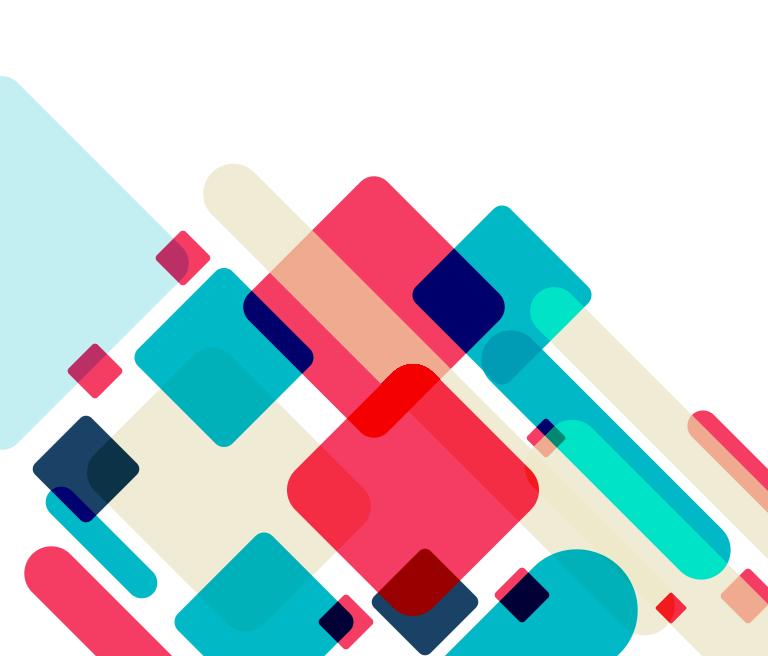
A Shadertoy shader for this background:

```glsl
#define SPAN 768.0                    // layout units across the canvas
#define PAPER vec3(1.0)
#define TEAL vec3(0.0, 0.72, 0.775)
#define PINK vec3(0.96, 0.24, 0.39)
#define CREAM vec3(0.94, 0.92, 0.83)
#define SLATE vec3(0.10, 0.26, 0.40)
#define TINT 0.235                    // opacity of the pale tile
#define TILE 66.8                     // half side of a teal tile
#define CHIP 20.5                     // half side of a small square

vec2 point;      // current position in layout units
float pixel;     // size of one pixel in layout units
vec4 layer;      // straight colour and opacity painted so far

// Rounded box whose first axis runs down to the right
float diagonalBox(vec2 center, vec2 halfSize, float radius) {
    vec2 d = point - center;
    vec2 q = abs(vec2(d.x - d.y, d.x + d.y)) * sqrt(0.5) - halfSize + radius;
    return length(max(q, 0.0)) + min(max(q.x, q.y), 0.0) - radius;
}

vec3 colorBurn(vec3 base, vec3 ink) {
    return clamp(1.0 - (1.0 - base) / max(ink, 0.001), 0.0, 1.0);
}

// Lay ink over the layer, burning only where it is already painted
void paint(float dist, vec3 ink, float opacity) {
    float cover = opacity * clamp(0.5 - dist / pixel, 0.0, 1.0);
    vec3 blended = mix(ink, colorBurn(layer.rgb, ink), layer.a);
    float kept = layer.a * (1.0 - cover);
    float alpha = cover + kept;
    layer = vec4((blended * cover + layer.rgb * kept) / max(alpha, 0.0001), alpha);
}

void box(vec2 center, vec2 halfSize, float radius, vec3 ink) {
    paint(diagonalBox(center, halfSize, radius), ink, 1.0);
}

void tile(vec2 center, float halfSide, float radius, vec3 ink) {
    box(center, vec2(halfSide), radius, ink);
}

void bar(vec2 center, float halfLength, float radius, vec3 ink) {
    box(center, vec2(halfLength, radius), radius, ink);
}

void chip(vec2 center, float halfSide) {
    tile(center, halfSide, 0.2 * halfSide, PINK);
}

void mainImage(out vec4 fragColor, in vec2 fragCoord) {
    pixel = SPAN / iResolution.x;
    point = fragCoord * pixel;
    layer = vec4(0.0);

    // Pale tile at the left edge
    paint(diagonalBox(vec2(2, 393), vec2(138.5), 22.0), TEAL, TINT);

    // Lower pink shapes
    tile(vec2(413, 166), 97.3, 28.0, PINK);
    bar(vec2(151, -17), 168.0, 27.0, PINK);
    chip(vec2(346, 34), CHIP);
    chip(vec2(522, 61), CHIP);
    chip(vec2(671, 48), 11.5);

    // Lower teal shapes
    tile(vec2(224, 298.5), TILE, 12.0, TEAL);
    tile(vec2(264, 34), TILE, 12.0, TEAL);
    box(vec2(477, -54), vec2(61, 202), 61.0, TEAL);
    bar(vec2(101.5, 113.5), 72.5, 15.5, TEAL);

    // Slate tiles
    tile(vec2(86, 187), 40.0, 8.0, SLATE);
    tile(vec2(425, 54), 40.0, 8.0, SLATE);

    // Cream bars and block
    bar(vec2(439, 256.5), 321.0, 30.0, CREAM);
    box(vec2(229, 166.5), vec2(120, 96), 26.0, CREAM);
    box(vec2(752, 9), vec2(296, 41.7), 28.0, CREAM);
    bar(vec2(704, 195), 236.0, 24.0, CREAM);

    // Upper teal shapes
    tile(vec2(502, 361), TILE, 12.0, TEAL);
    bar(vec2(606, 201), 164.0, 29.5, TEAL);

    // Upper pink shapes
    tile(vec2(374, 349), 98.0, 19.0, PINK);
    bar(vec2(803, 130), 157.0, 15.5, PINK);
    chip(vec2(183, 398), CHIP);
    chip(vec2(95, 285), CHIP);
    chip(vec2(748, 60), CHIP);
    chip(vec2(546, 218), 14.5);

    fragColor = vec4(mix(PAPER, layer.rgb, layer.a), 1.0);
}
```
